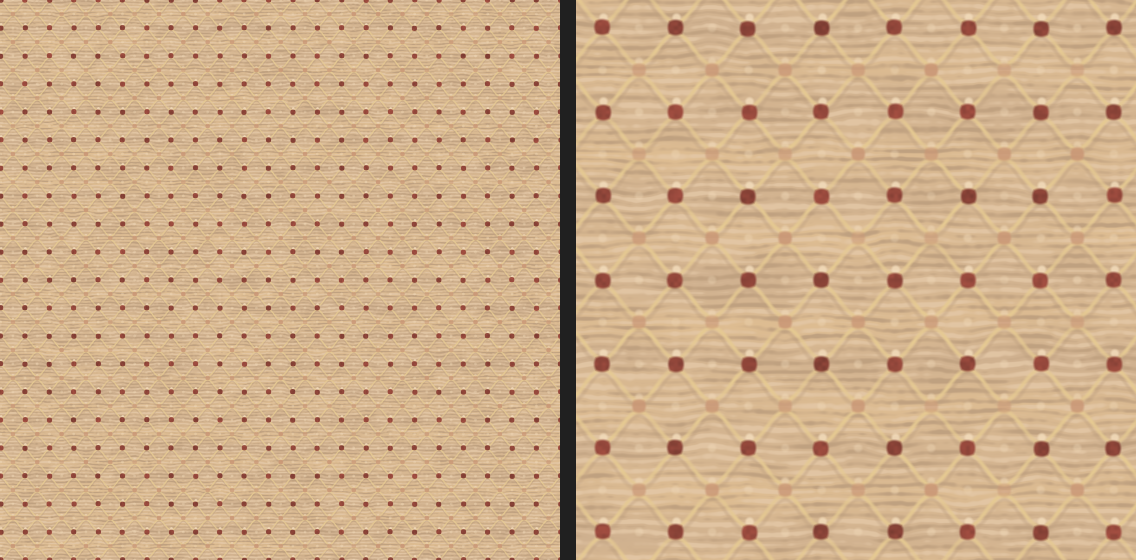
Left: the whole. Right: its middle third, enlarged.
Write a three.js fragment shader that draws this texture.

```glsl
varying vec2 vUv;

const vec2 REPEATS = vec2(23.0, 20.0);
const vec2 OFFSET = vec2(0.0013, 0.0);
const float THREADS = 160.0;
const float WAVE_HEIGHT = 0.185;
const float LINE_HALF = 0.0011;
const float RED_RADIUS = 0.0046;
const float PINK_RADIUS = 0.0040;
const float SOFT = 0.0011;
const float TAU = 6.28318;

const vec3 SHADE = vec3(0.75, 0.63, 0.50);
const vec3 BEIGE = vec3(0.81, 0.69, 0.56);
const vec3 TAN = vec3(0.87, 0.74, 0.57);
const vec3 PALE = vec3(0.89, 0.78, 0.65);
const vec3 GOLD = vec3(0.90, 0.79, 0.57);
const vec3 CREAM = vec3(0.95, 0.86, 0.73);
const vec3 PINK = vec3(0.79, 0.59, 0.46);
const vec3 RED = vec3(0.53, 0.24, 0.20);

float hash(vec2 p) {
  p = fract(p * vec2(0.1031, 0.1137));
  p += dot(p, p.yx + 33.33);
  return fract((p.x + p.y) * p.x * 7.31);
}

float noise(vec2 p) {
  vec2 i = floor(p);
  vec2 f = fract(p);
  f = f * f * (3.0 - 2.0 * f);
  return mix(mix(hash(i), hash(i + vec2(1.0, 0.0)), f.x),
             mix(hash(i + vec2(0.0, 1.0)), hash(i + 1.0), f.x), f.y);
}

// Coverage of a shape from its distance
float cover(float d) {
  return 1.0 - smoothstep(-SOFT, SOFT, d);
}

// Offset from the nearest lattice point, in canvas units
vec2 local(vec2 cell) {
  return (fract(cell + 0.5) - 0.5) / REPEATS;
}

// Slightly squared knot
float knot(vec2 p, float radius) {
  vec2 q = abs(p);
  return mix(length(q), max(q.x, q.y), 0.35) - radius;
}

// Horizontal weave with irregular streaks
vec3 weave(vec2 uv, vec2 cell) {
  float wobble = noise(uv * vec2(46.0, 60.0));
  float thread = 0.5 + 0.5 * sin(TAU * (uv.y * THREADS + 0.7 * wobble));
  float streak = noise(uv * vec2(38.0, 210.0) + 17.0);
  float grain = noise(uv * vec2(260.0, 380.0) + 5.0);
  float tone = 0.42 * thread + 0.40 * streak + 0.18 * grain;
  float warm = 0.5 - 0.28 * cos(TAU * cell.y)
             + 0.5 * (noise(uv * vec2(12.0, 70.0)) - 0.5);
  vec3 middle = mix(BEIGE, TAN, clamp(warm, 0.0, 1.0));
  vec3 color = mix(SHADE, middle, smoothstep(0.12, 0.48, tone));
  return mix(color, PALE, 0.85 * smoothstep(0.52, 0.82, tone));
}

// Distance to the mirrored waves that form the oval net
float netDistance(vec2 cell) {
  float band = floor(cell.y * 2.0);
  float side = mod(band, 2.0) * 2.0 - 1.0;
  float angle = TAU * cell.x;
  float height = (band + 0.5) * 0.5 + side * WAVE_HEIGHT * cos(angle);
  float slope = WAVE_HEIGHT * TAU * sin(angle) * REPEATS.x / REPEATS.y;
  return (cell.y - height) / REPEATS.y / sqrt(1.0 + slope * slope);
}

void main() {
  vec2 cell = (vUv - OFFSET) * REPEATS;
  vec3 color = weave(vUv, cell);

  // Gold net with a faint shadow beneath
  float net = netDistance(cell);
  float wear = 0.6 + 0.4 * noise(vUv * vec2(150.0, 190.0));
  color = mix(color, SHADE, 0.40 * cover(abs(net + 0.0026) - LINE_HALF));
  color = mix(color, GOLD, wear * cover(abs(net) - LINE_HALF));

  // Pale flecks in the middle of each oval
  vec2 fleckCell = vec2(cell.x + 0.5, cell.y);
  vec2 fleckA = local(fleckCell);
  vec2 fleckB = local(fleckCell + 0.5);
  float fleck = min(length(fleckA), length(fleckB)) - 0.0024;
  color = mix(color, CREAM, 0.45 * wear * cover(fleck));

  // Muted knots on the half-step rows
  vec2 pinkCell = cell - 0.5;
  vec2 pinkPoint = local(pinkCell);
  float pinkFade = 0.5 + 0.4 * hash(floor(pinkCell + 0.5) + 71.0);
  color = mix(color, CREAM, 0.5 * cover(length(pinkPoint - vec2(0.0, 0.0052)) - 0.0022));
  color = mix(color, PINK, pinkFade * cover(knot(pinkPoint, PINK_RADIUS)));

  // Red knots with a cream stitch on top
  vec2 redPoint = local(cell);
  vec2 redId = floor(cell + 0.5) + 40.0;
  vec2 shift = (vec2(hash(redId), hash(redId + 9.0)) - 0.5) * 0.0012;
  float grain = noise(vUv * 420.0);
  vec3 red = RED * (0.86 + 0.18 * hash(redId + 23.0) + 0.18 * grain);
  color = mix(color, CREAM, 0.85 * cover(length(redPoint - vec2(0.0006, 0.0062)) - 0.0024));
  color = mix(color, red, 0.95 * cover(knot(redPoint - shift, RED_RADIUS)));

  gl_FragColor = vec4(color, 1.0);
}
```
